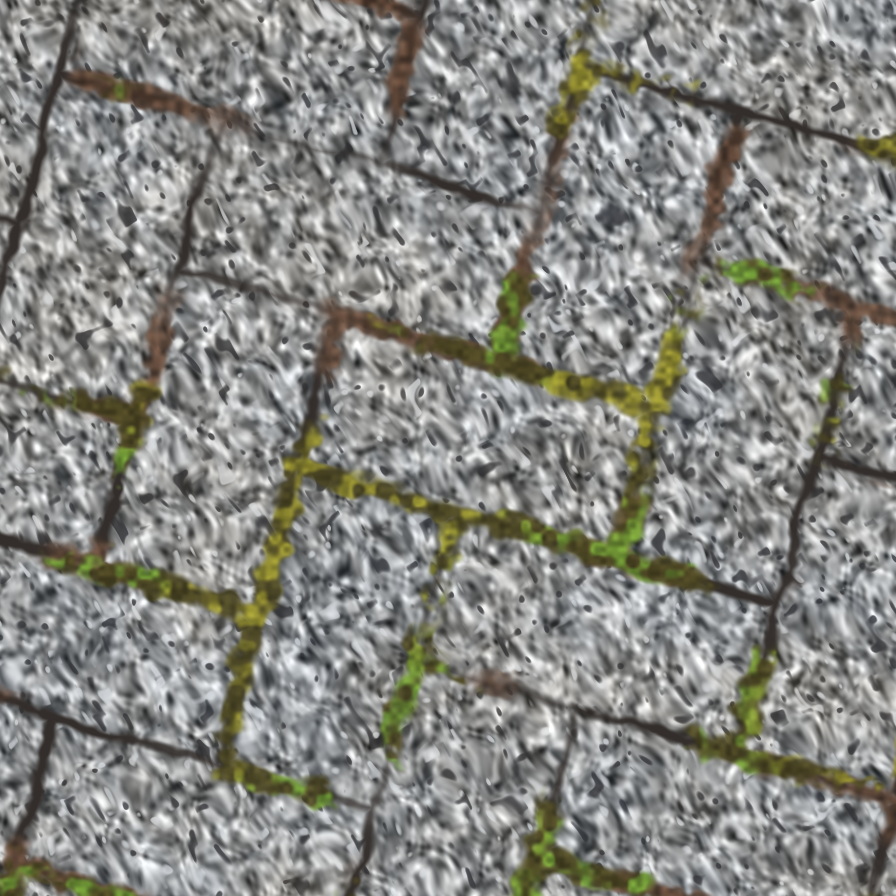
Reproduce this texture procedurally as a Shadertoy shader.

```glsl
// Weathered herringbone paving of speckled concrete blocks, seen at a slant.
// Block edges come from a lattice rule on cell indices; layered value noise
// makes the grain, the uneven joints and the dirt and moss growing in them.

// Layout: canvas position of one block corner and the two block-width axes
const vec2 CORNER = vec2(0.245, 0.867);
const vec2 AXIS_U = vec2(0.1784, -0.0521);
const vec2 AXIS_V = vec2(-0.0456, -0.1667);

// Joints, in block widths
const float EDGE_WOBBLE = 0.05;
const float JOINT_THIN = 0.014;
const float JOINT_WIDE = 0.040;
const float MOSS_WIDTH = 0.078;
const float MOSS_LEVEL = 0.54;

// Grain: cells per canvas across and along the grain direction
const vec2 GRAIN_SCALE = vec2(112.0, 74.0);
const vec2 GRAIN_DIR = vec2(0.50, -0.866);
const float GRAIN_CONTRAST = 0.98;
const float BLOCK_VARIATION = 0.05;

const vec3 STONE = vec3(0.575, 0.58, 0.58);
const vec3 CHIP = vec3(0.86, 0.87, 0.88);
const vec3 PIT = vec3(0.20, 0.20, 0.21);
const vec3 CRACK = vec3(0.20, 0.18, 0.17);
const vec3 DIRT = vec3(0.37, 0.27, 0.21);
const vec3 MOSS_DARK = vec3(0.29, 0.27, 0.13);
const vec3 MOSS_GOLD = vec3(0.58, 0.56, 0.18);
const vec3 MOSS_GREEN = vec3(0.42, 0.58, 0.20);

float hash(vec2 p) {
    return fract(sin(dot(p, vec2(12.9898, 78.233))) * 43758.5453);
}

float noise(vec2 p) {
    vec2 i = floor(p), f = fract(p);
    f = f * f * (3.0 - 2.0 * f);
    float low = mix(hash(i), hash(i + vec2(1, 0)), f.x);
    float high = mix(hash(i + vec2(0, 1)), hash(i + vec2(1, 1)), f.x);
    return mix(low, high, f.y);
}

// Returns the block's first cell (xy) and the distance to its edge (z)
vec3 herringbone(vec2 p) {
    vec2 cell = floor(p);
    float kind = mod(cell.x - cell.y, 4.0);
    bool lying = kind < 1.5;
    vec2 size = lying ? vec2(2, 1) : vec2(1, 2);
    if (kind > 0.5 && kind < 1.5) cell.x -= 1.0;
    if (kind > 1.5 && kind < 2.5) cell.y -= 1.0;
    vec2 gap = 0.5 * size - abs(p - cell - 0.5 * size);
    return vec3(cell, min(gap.x, gap.y));
}

// Speckled aggregate with pale chips, dark pits and a faint colour drift
vec3 stone(vec2 uv, float tone) {
    vec2 across = vec2(-GRAIN_DIR.y, GRAIN_DIR.x);
    vec2 g = vec2(dot(uv, across), dot(uv, GRAIN_DIR)) * GRAIN_SCALE;
    g += 1.2 * vec2(noise(uv * 31.0), noise(uv * 31.0 + 17.0));
    float grain = 0.6 * noise(g) + 0.4 * noise(g * 1.7 + 41.0) - 0.5;
    vec3 col = STONE + tone + GRAIN_CONTRAST * grain;
    col = mix(col, CHIP, 0.75 * smoothstep(0.80, 0.95, noise(g * 0.9 + 73.0)));
    col = mix(col, PIT, 0.80 * smoothstep(0.79, 0.94, noise(g * 0.95 + 129.0)));
    float drift = noise(uv * 9.0 + 5.0) + 0.6 * noise(g * 0.6 + 211.0) - 0.8;
    return col + drift * vec3(0.025, 0.005, -0.022);
}

void mainImage(out vec4 fragColor, in vec2 fragCoord) {
    vec2 uv = fragCoord / iResolution.y;
    vec2 p = inverse(mat2(AXIS_U, AXIS_V)) * (uv - CORNER);
    float pixel = 1.0 / (iResolution.y * length(AXIS_V));

    // Blocks with slightly uneven edges
    vec2 wobble = vec2(noise(p * 3.5), noise(p * 3.5 + 31.0)) - 0.5;
    wobble += 0.5 * (vec2(noise(p * 12.0), noise(p * 12.0 + 57.0)) - 0.5);
    vec3 block = herringbone(p + EDGE_WOBBLE * wobble);
    float edge = block.z;
    vec3 col = stone(uv, BLOCK_VARIATION * (hash(block.xy + 3.0) - 0.5));

    // Soft shade beside the joints, then the cracks themselves
    float wear = noise(p * 1.4 + 8.0);
    float rough = noise(p * 17.0 + 90.0);
    col *= 1.0 - 0.16 * (1.0 - smoothstep(0.0, 0.12, edge));
    float width = mix(JOINT_THIN, JOINT_WIDE, wear) * (0.6 + 0.8 * rough);
    float soft = pixel + 0.016;
    float crack = 1.0 - smoothstep(width - soft, width + soft, edge);
    col = mix(col, CRACK, crack * mix(0.45, 1.0, smoothstep(0.2, 0.6, wear)));

    // Brown dirt fills some stretches
    float dirtZone = smoothstep(0.56, 0.72, noise(p * 1.6 + 140.0));
    float dirtWidth = MOSS_WIDTH * (0.45 + 0.8 * rough);
    float dirt = 1.0 - smoothstep(dirtWidth - 0.03, dirtWidth + 0.03, edge);
    vec3 dirtColour = DIRT * (0.6 + 0.8 * noise(uv * 120.0));
    col = mix(col, dirtColour, 0.85 * dirt * dirtZone);

    // Ragged moss, thicker towards the lower right
    float damp = 0.28 * (0.5 - uv.y) + 0.12 * (uv.x - 0.5);
    float growth = noise(p * 1.5 + 260.0) + damp + 0.18 * (rough - 0.5);
    float mossZone = smoothstep(MOSS_LEVEL, MOSS_LEVEL + 0.14, growth);
    float mossWidth = MOSS_WIDTH * (0.4 + 1.1 * noise(p * 11.0 + 310.0));
    float moss = 1.0 - smoothstep(mossWidth - 0.03, mossWidth + 0.03, edge);
    vec3 fresh = mix(MOSS_GOLD, MOSS_GREEN, smoothstep(0.4, 0.7, noise(p * 1.1 + 400.0)));
    vec3 mossColour = mix(MOSS_DARK, fresh, smoothstep(0.35, 0.8, noise(uv * 75.0 + 20.0)));
    mossColour *= 0.75 + 0.5 * noise(uv * 150.0);
    col = mix(col, mossColour, 0.92 * moss * mossZone);

    fragColor = vec4(clamp(col, 0.0, 1.0), 1.0);
}
```
